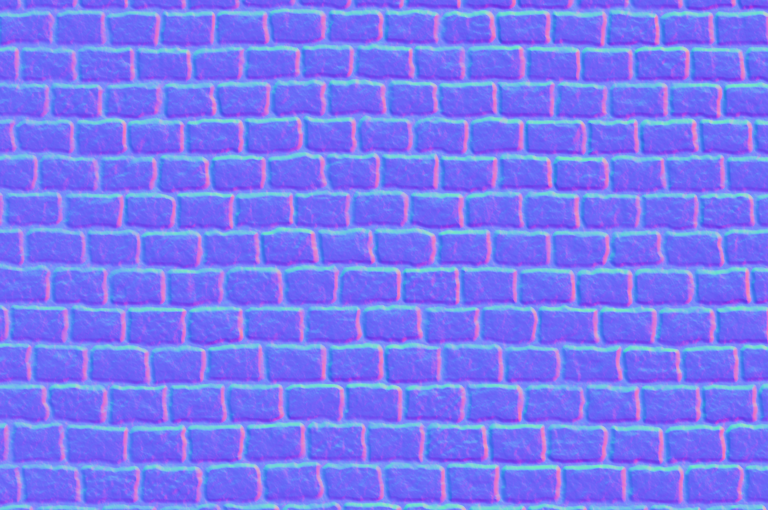
Give the GLSL for this texture map, as a WebGL 2 fragment shader.

```glsl
#version 300 es
precision highp float;
// Tangent-space normal map of a worn, hand-laid brick wall.
// Rounded boxes in staggered rows give a height field; its finite
// differences, plus a slight lean of the faces, become the normal.
uniform vec2 u_resolution;
out vec4 outColor;

float hash(vec2 p) {
    vec3 q = fract(vec3(p.xyx) * 0.1031);
    q += dot(q, q.yzx + 33.33);
    return fract((q.x + q.y) * q.z);
}

float noise(vec2 p) {
    vec2 i = floor(p), f = fract(p);
    f = f * f * f * (f * (f * 6.0 - 15.0) + 10.0);
    return mix(mix(hash(i), hash(i + vec2(1, 0)), f.x),
               mix(hash(i + vec2(0, 1)), hash(i + vec2(1, 1)), f.x), f.y);
}

float fbm(vec2 p) {
    float sum = 0.0, amp = 0.5;
    for (int i = 0; i < 4; i++) {
        sum += amp * noise(p);
        p = mat2(1.6, 1.2, -1.2, 1.6) * p + 7.3;
        amp *= 0.5;
    }
    return sum;
}

// Position of the upright joint at the left of brick i, in brick widths
float jointAt(float i, float row) {
    return i + 0.1 * (hash(vec2(i + 31.0, row + 57.0)) - 0.5);
}

float roundBox(vec2 p, vec2 halfSize, float radius) {
    vec2 q = abs(p) - halfSize + radius;
    return length(max(q, 0.0)) + min(max(q.x, q.y), 0.0) - radius;
}

// Returns height, face mask and vertical place within the brick (-1 to 1)
vec3 wall(vec2 p) {
    // Uneven courses and chipped edges
    vec2 w = p;
    w.y += 0.008 * (noise(p * vec2(3.2, 2.5) + 4.0) - 0.5);
    w += 0.007 * (vec2(noise(p * 27.0), noise(p * 27.0 + 51.0)) - 0.5);
    w += 0.0035 * (vec2(noise(p * 75.0 + 9.0), noise(p * 75.0 + 83.0)) - 0.5);

    // Rows counted from the top, growing slightly taller downward
    float down = 1.0 - w.y - 0.0197;
    float course = (sqrt(0.004775 + 0.001652 * down) - 0.0691) / 0.000826;
    float row = floor(course);
    float rowHeight = 0.0695 + 0.000826 * row;

    // Bricks along the row, shifted by about half on alternate rows
    float pitch = 0.1087 + 0.0008 * row;
    float shift = 0.0984 - 0.00122 * row * row - 0.0551 * mod(row, 2.0);
    float u = (w.x - shift) / pitch;
    float i = floor(u);
    if (u < jointAt(i, row)) i -= 1.0;
    else if (u > jointAt(i + 1.0, row)) i += 1.0;
    float left = jointAt(i, row), right = jointAt(i + 1.0, row);
    vec2 id = vec2(i + 40.0, row + 20.0);

    vec2 q = vec2((u - 0.5 * (left + right)) * pitch, (0.5 - fract(course)) * rowHeight);
    q.y += q.x * 0.03 * (hash(id + 3.0) - 0.5);
    vec2 halfSize = vec2(0.5 * (right - left) * pitch, 0.5 * rowHeight) - 0.0012;
    halfSize.y -= 0.001 * hash(id + 11.0);
    float d = roundBox(q, halfSize, 0.009 + 0.007 * hash(id + 5.0));
    // Firm edge over a softer dome
    float face = smoothstep(0.0005, -0.010, d);
    float dome = smoothstep(0.0005, -0.022, d);

    // Relief is shallower where the wall is worn
    float relief = 0.0055 + 0.005 * noise(p * vec2(9.0, 12.0) + 20.0);
    relief *= mix(0.8, 1.1, smoothstep(0.0, 0.7, p.x));

    // Stone grain, with a few bricks much rougher or pitted
    float rough = smoothstep(0.85, 0.95, hash(id + 17.0));
    float pits = smoothstep(0.62, 0.95, noise(p * 42.0 + 13.0)) * hash(id + 23.0);
    float h = relief * (0.8 * face + 0.25 * dome);
    h += 0.0056 * fbm(p * 42.0) + 0.0008 * noise(p * 125.0);
    h += face * (0.0018 * rough * noise(p * 115.0 + 6.0) - 0.0016 * pits);
    return vec3(h, face, q.y / halfSize.y);
}

void main() {
    vec2 p = gl_FragCoord.xy / u_resolution.y;
    float e = 0.0016;
    vec3 here = wall(p);
    vec2 slope = vec2(wall(p - vec2(e, 0)).x - wall(p + vec2(e, 0)).x,
                      wall(p - vec2(0, e)).x - wall(p + vec2(0, e)).x) / (2.0 * e);

    // Right and top bevels are strong, left and bottom ones softer
    slope *= mix(vec2(0.4, 0.36), vec2(1.1, 0.85), smoothstep(-0.15, 0.3, slope));

    // Faces lean down and left, mortar leans slightly up
    slope += mix(vec2(-0.03, 0.1), vec2(-0.14, -0.18 + 0.05 * here.z), here.y);

    // Fine unresolved roughness shortens the normal a little
    vec3 normal = normalize(vec3(slope, 1.0)) * vec3(1.0, 1.0, 0.97);
    outColor = vec4(0.5 + 0.5 * normal, 1.0);
}
```
